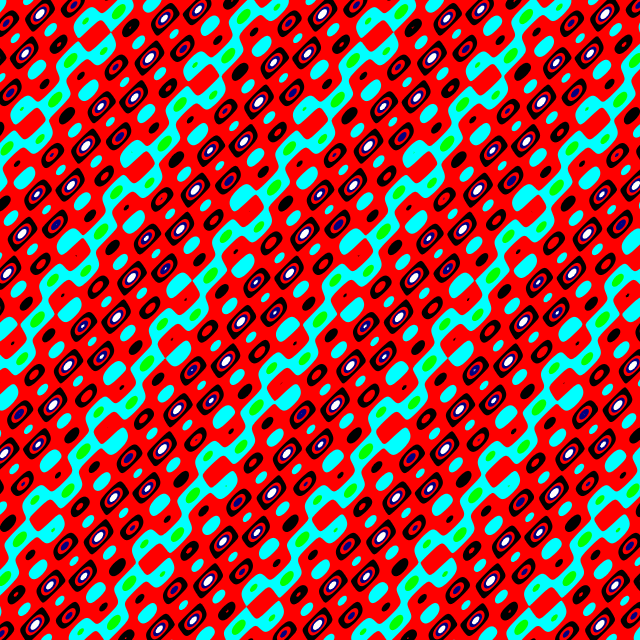
A Shadertoy shader for this pattern:

```glsl
#define TAU 6.2831853
// Wave vectors, in cycles per canvas height
#define WAVE_A vec2(20.39, -7.50)
#define WAVE_B vec2(4.53, -17.85)
#define WAVE_SLOW vec2(4.53, -3.18)
#define CREST vec2(0.0625, 0.978)
#define SLOW_BEND 0.25
// Heights at which the colour changes
#define LEVEL_CYAN -2.55
#define LEVEL_RED -1.00
#define LEVEL_BLACK 0.80
#define LEVEL_CORE 1.67
#define LEVEL_NAVY 2.13
#define LEVEL_WHITE 2.47

float wave(vec2 frequency, vec2 p) {
    return cos(TAU * dot(frequency, p));
}

// Two crossed waves make the lattice; a slow one lifts it into bands
float heightField(vec2 p) {
    float lattice = wave(WAVE_A, p) + wave(WAVE_B, p);
    float band = wave(WAVE_SLOW, p);
    return lattice + band - SLOW_BEND * band * band;
}

// Antialiased step at a contour level
float above(float level, float height, float blur) {
    return clamp((height - level) / blur + 0.5, 0.0, 1.0);
}

void mainImage(out vec4 fragColor, in vec2 fragCoord) {
    vec2 p = fragCoord / iResolution.y - CREST;
    float height = heightField(p);
    float blur = max(length(vec2(dFdx(height), dFdy(height))), 1e-4);

    const vec3 green = vec3(0.0, 1.0, 0.0);
    const vec3 cyan = vec3(0.0, 1.0, 1.0);
    const vec3 red = vec3(1.0, 0.0, 0.0);
    const vec3 black = vec3(0.0);
    const vec3 navy = vec3(0.0, 0.0, 0.5);
    const vec3 white = vec3(1.0);

    // Stack the colours from the valleys up to the peaks
    vec3 color = green;
    color = mix(color, cyan, above(LEVEL_CYAN, height, blur));
    color = mix(color, red, above(LEVEL_RED, height, blur));
    color = mix(color, black, above(LEVEL_BLACK, height, blur));
    color = mix(color, red, above(LEVEL_CORE, height, blur));
    color = mix(color, navy, above(LEVEL_NAVY, height, blur));
    color = mix(color, white, above(LEVEL_WHITE, height, blur));

    fragColor = vec4(color, 1.0);
}
```
